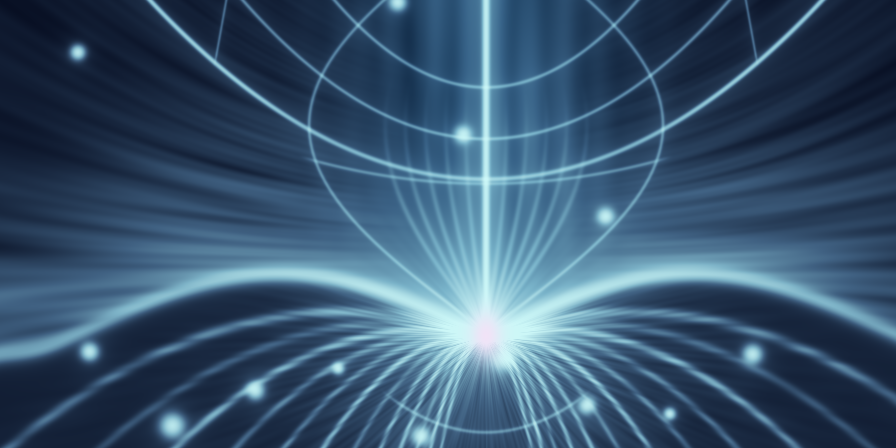
Write a Shadertoy shader that draws this background.

```glsl
// A glowing energy fountain: a bright core with a vertical beam, hanging bowls and petals,
// a broad luminous wave, and arcs falling below it. Mirrored curves add light to one
// scalar, gradient noise streaks the mist, and a navy-to-ice ramp colours the sum.

const float PI = 3.14159265;
const vec2 CORE = vec2(1.085, 0.25);
const vec3 NAVY = vec3(0.02, 0.045, 0.12);
const vec3 STEEL = vec3(0.25, 0.38, 0.51);
const vec3 AQUA = vec3(0.49, 0.70, 0.78);
const vec3 ICE = vec3(0.80, 0.97, 0.97);
const vec3 BLUSH = vec3(0.96, 0.88, 0.97);
const vec3 COLUMN_TINT = vec3(-0.06, 0.01, 0.04);

vec2 hashGradient(vec2 cell) {
    float h = fract(sin(dot(cell, vec2(127.1, 311.7))) * 4375.85);
    return vec2(cos(2.0 * PI * h), sin(2.0 * PI * h));
}

float gradientNoise(vec2 p) {
    vec2 i = floor(p), f = fract(p);
    vec2 u = f * f * f * (f * (f * 6.0 - 15.0) + 10.0);
    vec2 e = vec2(1.0, 0.0);
    float a = dot(hashGradient(i), f);
    float b = dot(hashGradient(i + e.xy), f - e.xy);
    float c = dot(hashGradient(i + e.yx), f - e.yx);
    float d = dot(hashGradient(i + e.xx), f - e.xx);
    return mix(mix(a, b, u.x), mix(c, d, u.x), u.y);
}

// Soft stroke with a faint halo; the width never drops below a pixel.
float stroke(float dist, float width, float pixel) {
    float w = max(width, 0.8 * pixel);
    return exp(-dist * dist / (w * w)) + 0.15 * exp(-abs(dist) / (4.0 * w));
}

// Approximate distance to a curve from its offset and slope.
float curveDistance(float offset, float slope) {
    return offset / sqrt(1.0 + slope * slope);
}

float bowl(vec2 q, float base, float bend, float width, float pixel) {
    return stroke(curveDistance(q.y - base - bend * q.x * q.x, 2.0 * bend * q.x), width, pixel);
}

float petal(vec2 q, float reach, float width, float pixel) {
    float phase = (q.y - 0.26) * PI / 0.92;
    float slope = reach * cos(phase) * PI / 0.92;
    return stroke(curveDistance(q.x - reach * sin(phase), slope), width, pixel) * step(0.26, q.y);
}

float spark(vec2 p, vec2 center, float size) {
    float r = length(p - center) / size;
    return 1.6 * exp(-r * r) + 0.3 * exp(-r * 0.8);
}

// Arcs leave the core, rise a little and reach the floor at growing distances.
float fountain(vec2 q, float pixel) {
    float light = 0.0;
    for (int i = 0; i < 12; i++) {
        float reach = 0.1 * pow(1.24, float(i));
        float rise = 0.32 * reach;
        float fall = (CORE.y + rise * reach) / (reach * reach);
        float offset = q.y - CORE.y - rise * q.x + fall * q.x * q.x;
        float dist = curveDistance(offset, rise - 2.0 * fall * q.x);
        float strength = 0.65 + 0.3 * sin(float(i) * 2.3);
        light += strength * stroke(dist, 0.0035 + 0.007 * reach, pixel);
    }
    return light;
}

float sparks(vec2 p) {
    float light = spark(p, vec2(0.174, 0.883), 0.014);
    for (int i = 0; i < 9; i++) {
        float k = float(i);
        vec2 low = vec2(0.2 + 0.185 * k, 0.12 + 0.095 * cos(2.4 * k));
        light += spark(p, low, 0.017 + 0.006 * sin(1.6 * k));
    }
    for (int i = 0; i < 3; i++) {
        float k = float(i);
        vec2 high = vec2(0.888 + k * (0.06 + 0.086 * k), 0.995 - k * (0.352 - 0.0565 * k));
        light += spark(p, high, 0.016);
    }
    return light;
}

vec3 ramp(float t) {
    vec3 color = mix(NAVY, STEEL, clamp(t / 0.4, 0.0, 1.0));
    color = mix(color, AQUA, clamp((t - 0.4) / 0.3, 0.0, 1.0));
    return mix(color, ICE, clamp((t - 0.7) / 0.27, 0.0, 1.0));
}

void mainImage(out vec4 fragColor, in vec2 fragCoord) {
    float pixel = 1.0 / iResolution.y;
    vec2 p = fragCoord * pixel;
    p.x += 1.0 - 0.5 * iResolution.x * pixel;
    vec2 q = vec2(abs(p.x - CORE.x), p.y);
    float r = length(p - CORE);
    float side = p.x < CORE.x ? 0.0 : 17.0;

    // Broad wave: wide mist above it, a sharp dark side below
    float phase = q.x * PI / 0.92;
    float swell = 0.138 * sin(phase) * (1.0 - 0.4 * smoothstep(0.92, 1.1, q.x));
    float s = curveDistance(q.y - CORE.y - swell, 0.47 * cos(phase));
    float above = smoothstep(-0.02, 0.015, s);
    float light = (0.8 * exp(-s * s / 0.0003) + 0.55 * exp(-abs(s) / mix(0.02, 0.05, above)))
        * mix(0.35, 1.25, exp(-q.x * q.x * 2.2));

    // Streaked mist and central column
    float flow = (q.y - 0.4) / (0.25 + 0.4 * q.x * q.x);
    float streak = gradientNoise(vec2(flow * 9.0 + side, q.x * 1.6))
        + 0.7 * gradientNoise(vec2(flow * 21.0 + side, q.x * 2.2 + 5.0));
    float mist = 0.055 + 0.37 * exp(-pow(max(s, 0.0) / 0.28, 1.6));
    light += above * mist * (1.0 + 0.9 * streak * smoothstep(0.1, 0.6, q.x));
    float shafts = 1.0 + 1.1 * gradientNoise(vec2(p.x * 17.0, p.y * 2.0));
    float column = exp(-q.x * q.x / 0.07);
    light += above * column * shafts * mix(0.1, 0.27, smoothstep(0.3, 0.7, q.y));

    // Falling arcs, radiance and a small ring under the core
    float angle = atan(p.y - CORE.y, q.x);
    float rays = 1.0 + 0.9 * gradientNoise(vec2(angle * 12.0, r * 4.0 + side));
    float fibers = 1.0 + 0.8 * gradientNoise(vec2(angle * 34.0, r * 7.0 + side));
    float under = 0.07 + 0.14 * exp(-q.x * q.x / 0.12) * fibers;
    light += (1.0 - above) * (under + fountain(q, pixel) * fibers * (0.48 + 0.7 * exp(-r * 3.0)));
    light += 0.75 * exp(-r / 0.11) * rays;
    light += 0.4 * bowl(q, 0.035, 1.7, 0.004, pixel) * smoothstep(0.24, 0.18, q.x);

    // Hanging bowls, side twigs, petals and beam
    light += (0.7 + 0.4 * smoothstep(0.3, 0.6, q.x)) * bowl(q, 0.6, 0.71, 0.005, pixel);
    light += 0.48 * bowl(q, 0.69, 1.05, 0.004, pixel);
    light += 0.48 * bowl(q, 0.805, 1.7, 0.004, pixel);
    light += 0.35 * bowl(q, 0.59, 0.35, 0.004, pixel) * smoothstep(0.42, 0.36, q.x);
    light += 0.35 * stroke(q.x - 0.605 + 0.18 * (q.y - 0.86), 0.003, pixel) * smoothstep(0.85, 0.88, q.y);
    light += 0.42 * petal(q, 0.395, 0.004, pixel);
    for (int i = 1; i <= 5; i++)
        light += 0.32 * petal(q, 0.045 * float(i), 0.006, pixel) * smoothstep(0.85, 0.35, q.y);
    float beam = stroke(q.x, 0.007, pixel) + 0.16 * exp(-q.x / 0.03);
    light += 1.5 * beam * smoothstep(0.22, 0.28, q.y);

    // Sparks, tone ramp, blue column and the blushing core
    light += sparks(p);
    float tone = 1.0 - exp(-1.15 * light);
    vec3 color = ramp(tone) + COLUMN_TINT * column * above * (1.0 - tone);
    vec2 heart = (p - CORE) / vec2(0.035, 0.055);
    color = mix(color, BLUSH, 0.9 * exp(-dot(heart, heart)));
    fragColor = vec4(color, 1.0);
}
```
